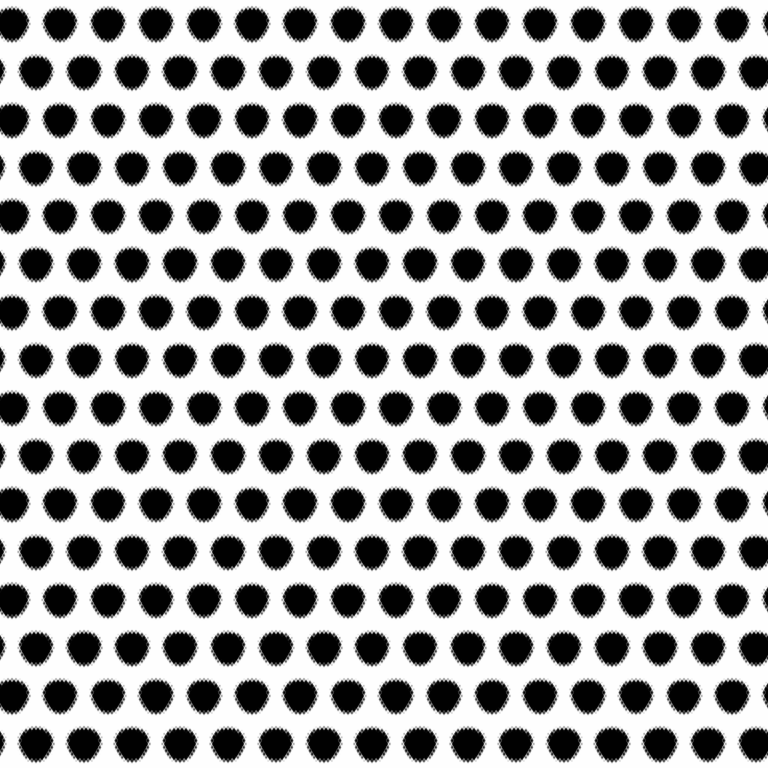
Reproduce this pattern procedurally as a Shadertoy shader.

```glsl
// Staggered black ikat dots with feathered, diamond-toothed edges on white.

float hash(vec2 p) {
    return fract(sin(dot(p, vec2(12.9898, 78.233))) * 43758.5453);
}

// Signed distance to a soft three-lobed blob that points down.
float blob(vec2 p) {
    float angle = atan(p.y, p.x + 1e-5);
    return length(p) - 0.343 * (1.0 + 0.045 * sin(3.0 * angle));
}

float dotTone(vec2 uv) {
    // 16 by 16 cells, with alternate rows shifted by half a cell
    vec2 p = uv * 16.0;
    float row = floor(p.y);
    p.x += mod(row, 2.0) < 0.5 ? -0.25 : 0.25;
    vec2 id = mod(floor(p), 16.0);
    vec2 q = fract(p) - 0.5;

    // Tall woven diamonds: 12 across and 7 down per cell
    vec2 weave = vec2(12.0 * q.x + 7.0 * q.y, 12.0 * q.x - 7.0 * q.y);
    vec2 knot = floor(weave) + 0.5;
    vec2 center = vec2((knot.x + knot.y) / 24.0, (knot.x - knot.y) / 14.0);
    vec2 offset = abs(weave - knot);
    float diamond = max(offset.x, offset.y);

    // Feather: part stepped per diamond, part continuous
    float d = mix(blob(q), blob(center), 0.5);
    d += 0.12 * (diamond - 0.33) + 0.008 * (hash(id) - 0.5);
    return smoothstep(-0.045, 0.045, d);
}

void mainImage(out vec4 fragColor, in vec2 fragCoord) {
    // 4 by 4 supersampling keeps the fine teeth smooth
    float tone = 0.0;
    for (int i = 0; i < 16; i++) {
        vec2 jitter = (vec2(i % 4, i / 4) + 0.5) / 4.0 - 0.5;
        tone += dotTone(fract((fragCoord + jitter) / iResolution.xy)) / 16.0;
    }
    fragColor = vec4(vec3(mix(0.005, 0.995, tone)), 1.0);
}
```
